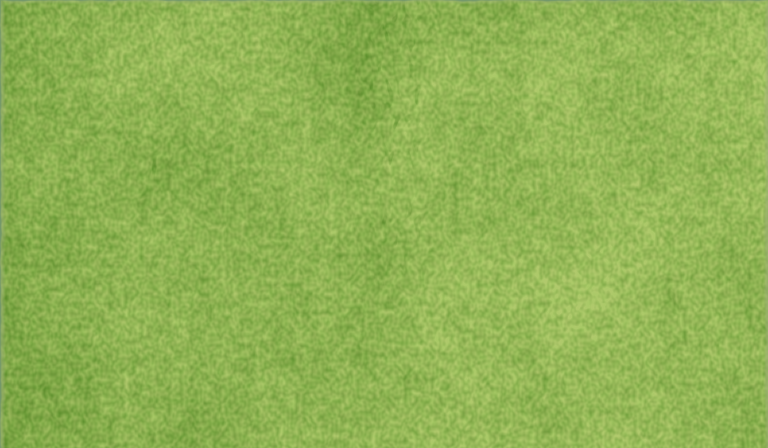
Give the GLSL for this texture, as a Shadertoy shader.

```glsl
// A green plush rug: fine pile from layered gradient noise over soft, broad
// patches of shade, with a brushed seam of small vertical dents down the middle
// and a thin, ragged, greyer border. Lengths are in canvas heights.

#define PILE_DARK   vec3(0.43, 0.605, 0.225)
#define PILE_LIGHT  vec3(0.645, 0.765, 0.388)
#define BORDER_PALE vec3(0.61, 0.69, 0.45)
#define BORDER_GREY vec3(0.43, 0.58, 0.42)
#define BASE_TONE   0.635
#define GRAIN_SCALE 105.0
#define GRAIN_GAIN  0.80
#define PATCH_GAIN  0.36
#define SEAM_DEPTH  0.24
#define DENT_DEPTH  0.40
#define EDGE_WIDTH  0.007

// Integer hash of a lattice point, returned as a unit gradient
vec2 latticeGradient(vec2 cell) {
    uvec2 q = uvec2(ivec2(cell) + 32768);
    uint h = q.x * 1597334677u ^ q.y * 3812015801u;
    h = (h ^ (h >> 15)) * 2246822519u;
    h = (h ^ (h >> 13)) * 3266489917u;
    h ^= h >> 16;
    float angle = float(h & 65535u) / 65536.0 * 6.28319;
    return vec2(cos(angle), sin(angle));
}

float cornerValue(vec2 cell, vec2 f, vec2 corner) {
    return dot(latticeGradient(cell + corner), f - corner);
}

// Gradient noise, about -0.7 to 0.7
float gradientNoise(vec2 p) {
    vec2 cell = floor(p), f = p - cell;
    vec2 w = f * f * f * (f * (f * 6.0 - 15.0) + 10.0);
    float low  = mix(cornerValue(cell, f, vec2(0, 0)), cornerValue(cell, f, vec2(1, 0)), w.x);
    float high = mix(cornerValue(cell, f, vec2(0, 1)), cornerValue(cell, f, vec2(1, 1)), w.x);
    return mix(low, high, w.y);
}

float fbm(vec2 p) {
    float sum = 0.0, gain = 1.0;
    for (int i = 0; i < 4; i++) {
        sum += gain * gradientNoise(p);
        p = mat2(0.8, 0.6, -0.6, 0.8) * p * 2.1 + 17.3;
        gain *= 0.55;
    }
    return sum;
}

float bump(float x, float centre, float width) {
    float d = (x - centre) / width;
    return exp(-d * d);
}

// Broad shading of the pile, uv in 0..1
float broadShade(vec2 uv, vec2 p) {
    float shade = PATCH_GAIN * fbm(p * 2.6 + 4.0);
    float wander = 0.02 * gradientNoise(vec2(3.0, p.y * 4.0));
    float seamFade = smoothstep(0.12, 0.6, uv.y);
    shade -= SEAM_DEPTH * bump(uv.x, 0.48 + wander, 0.045) * seamFade;
    shade += 0.10 * bump(uv.x, 0.57 + wander, 0.06);
    shade -= 0.26 * exp(-uv.x / 0.05);
    shade -= 0.22 * bump(uv.x, 0.0, 0.35) * bump(uv.y, 0.0, 0.3);
    shade += 0.16 * bump(uv.x, 0.42, 0.08) * bump(uv.y, 0.2, 0.14);
    shade += 0.07 * smoothstep(0.45, 0.65, uv.x);
    shade -= 0.12 * bump(uv.y, 1.0, 0.08);
    return shade;
}

// Fine pile: tufts, strands and loose clumps
float pileGrain(vec2 p) {
    vec2 q = p + 0.004 * vec2(gradientNoise(p * 32.0), gradientNoise(p * 32.0 + 51.0));
    float grain = 0.75 * gradientNoise(q * GRAIN_SCALE * vec2(1.1, 0.9));
    grain += 0.50 * gradientNoise(q * GRAIN_SCALE * 0.52 + 23.0);
    grain += 0.32 * gradientNoise(q * GRAIN_SCALE * 0.22 + 71.0);
    return grain;
}

// Short dark dents, dense along the seam and rare elsewhere
float pileDents(vec2 uv, vec2 p) {
    vec2 q = p + 0.012 * vec2(gradientNoise(p * 19.0), 0.0);
    float field = gradientNoise(q * vec2(66.0, 36.0) + 9.0);
    float seam = bump(uv.x, 0.515, 0.045) * smoothstep(0.2, 0.5, uv.y);
    float clump = smoothstep(0.42, 0.62, gradientNoise(p * 7.0 + 40.0));
    float amount = max(seam, 0.8 * clump);
    return amount * smoothstep(0.12, 0.42, field);
}

void mainImage(out vec4 fragColor, in vec2 fragCoord) {
    vec2 uv = fragCoord / iResolution.xy;
    vec2 p = fragCoord / iResolution.y;
    float aspect = iResolution.x / iResolution.y;

    // Tone of the pile
    float tone = BASE_TONE + broadShade(uv, p) + GRAIN_GAIN * pileGrain(p);
    tone -= DENT_DEPTH * pileDents(uv, p);
    vec3 color = mix(PILE_DARK, PILE_LIGHT, clamp(tone, -0.25, 1.15));

    // Slight drift between yellow and blue-green strands
    float hue = gradientNoise(p * 62.0 + 90.0);
    color += hue * vec3(0.035, 0.0, 0.025);

    // Ragged border on the left, right and top
    float ragged = 0.004 * gradientNoise(p * 11.0) + 0.002 * gradientNoise(p * 47.0);
    float side = min(p.x, aspect - p.x + 0.003);
    float edge = min(side, 1.0 - p.y + 0.003) + ragged;
    color = mix(color, BORDER_PALE, 0.65 * (1.0 - smoothstep(0.4, 2.0, edge / EDGE_WIDTH)));
    float outer = min(p.x + 0.001, 1.0 - p.y + 0.002) + ragged;
    color = mix(color, BORDER_GREY, 0.85 * (1.0 - smoothstep(0.1, 0.8, outer / EDGE_WIDTH)));

    fragColor = vec4(clamp(color, 0.0, 1.0), 1.0);
}
```
